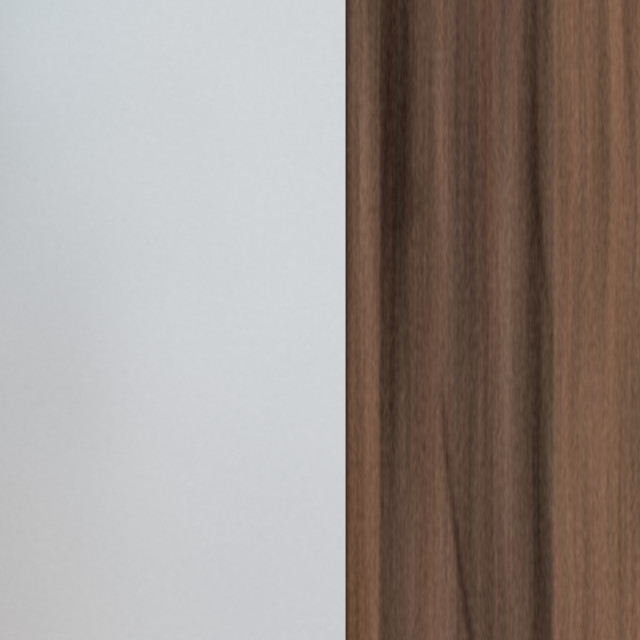
A Shadertoy shader for this texture:

```glsl
// A pale, softly lit panel beside vertical walnut boards.
// The panel is a sum of smooth gradients; the wood layers broad tone bands,
// stretched gradient noise for grain, curved dark veins and fine pores.

#define PANEL_EDGE 0.540
#define STRIP_EDGE 0.593
#define SEAM 0.865
#define GRAIN_AMOUNT 0.11
#define PORE_AMOUNT 0.075
#define PANEL_MOTTLE 0.010
#define PANEL_LIGHT vec3(0.825, 0.837, 0.848)
#define PANEL_SHADE vec3(0.715, 0.718, 0.725)
#define WOOD_DARK vec3(0.265, 0.195, 0.155)
#define WOOD_MID vec3(0.390, 0.300, 0.250)
#define WOOD_LIGHT vec3(0.485, 0.362, 0.287)

vec2 hashGradient(vec2 cell) {
    vec3 q = fract(cell.xyx * vec3(0.1031, 0.1030, 0.0973));
    q += dot(q, q.yzx + 33.33);
    return fract((q.xx + q.yz) * q.zy) * 2.0 - 1.0;
}

float gradientNoise(vec2 p) {
    vec2 i = floor(p), f = fract(p);
    vec2 u = f * f * f * (f * (f * 6.0 - 15.0) + 10.0);
    float a = dot(hashGradient(i), f);
    float b = dot(hashGradient(i + vec2(1, 0)), f - vec2(1, 0));
    float c = dot(hashGradient(i + vec2(0, 1)), f - vec2(0, 1));
    float d = dot(hashGradient(i + vec2(1, 1)), f - vec2(1, 1));
    return mix(mix(a, b, u.x), mix(c, d, u.x), u.y);
}

// Soft bump centred on zero
float bump(float d, float width) {
    return exp(-d * d / (width * width));
}

// Vertical streaks, from wide bands to narrow fibres
float woodGrain(vec2 p) {
    float sum = 0.0, gain = 1.0;
    vec2 scale = vec2(28.0, 0.9);
    for (int i = 0; i < 4; i++) {
        sum += gain * gradientNoise(p * scale + float(i) * 17.3);
        scale *= vec2(2.0, 1.7);
        gain *= 0.72;
    }
    return sum;
}

vec3 panelColor(vec2 p) {
    // Shade falls in from the left, deeper toward the bottom
    float reach = mix(0.23, 0.13, p.y);
    float shade = 0.62 * exp(-max(p.x, 0.0) / reach);
    shade += 0.22 * bump(p.x - 0.10, 0.10) * bump(p.y - 0.42, 0.22);
    shade += 0.24 * (1.0 - smoothstep(0.0, 0.55, p.y));
    shade -= 0.18 * bump(p.x - 0.03, 0.10) * smoothstep(0.65, 1.0, p.y);
    vec3 col = mix(PANEL_LIGHT, PANEL_SHADE, clamp(shade, 0.0, 1.0));

    // Warmer at the lower left, cooler at the upper left
    float left = 1.0 - smoothstep(0.0, 0.4, p.x);
    col += left * mix(vec3(0.012, 0.0, -0.006), vec3(-0.014, 0.004, 0.010), p.y);

    float mottle = gradientNoise(p * 85.0) + 0.7 * gradientNoise(p * 190.0);
    return col + PANEL_MOTTLE * mottle + 0.008 * gradientNoise(p * 6.0);
}

vec3 woodColor(vec2 p) {
    // Fibres drift gently sideways along their length
    float drift = 0.012 * gradientNoise(vec2(p.x * 4.0, p.y * 2.2));
    vec2 q = vec2(p.x + drift * smoothstep(STRIP_EDGE, 0.70, p.x), p.y);

    // Board tones
    float rightBoard = smoothstep(SEAM - 0.004, SEAM + 0.004, p.x);
    float strip = 1.0 - smoothstep(STRIP_EDGE - 0.003, STRIP_EDGE + 0.003, p.x);
    vec3 col = mix(WOOD_MID, WOOD_LIGHT, 0.88 * rightBoard + 0.22 * strip);
    col += vec3(0.035, 0.012, -0.012) * strip * (1.0 - p.y);
    col += vec3(0.035, 0.010, 0.0) * bump(q.x - 0.762, 0.014) * p.y;
    col += vec3(0.060, 0.035, 0.020) * bump(q.x - 0.672, 0.022) * (1.0 - 0.7 * p.y);
    col += vec3(0.045, 0.032, 0.020) * bump(q.x - 0.960, 0.012);

    // Dark heart beside the strip, with a faint knot
    float heart = 0.85 * bump(q.x - 0.632, 0.028) * smoothstep(0.05, 0.75, p.y);
    heart += 0.75 * bump(p.x - 0.602, 0.016) * (1.0 - strip);
    heart += 0.55 * bump(p.x - 0.638, 0.020) * bump(p.y - 0.69, 0.040);
    heart += 0.35 * bump(q.x - 0.580, 0.012) * p.y;

    // Darker wood against the seam, and a shadow at the far right top
    float seamShade = 0.65 * bump(q.x - 0.845, 0.020) * (1.0 - rightBoard);
    seamShade += 0.30 * bump(q.x - 0.985, 0.010) * smoothstep(0.3, 0.9, p.y);

    // Curved veins, each fading at its ends
    float lowPath = 0.690 + 0.045 * pow(max(0.40 - p.y, 0.0) / 0.40, 1.3);
    float lowVein = bump(p.x - lowPath, 0.0055) * (1.0 - smoothstep(0.28, 0.48, p.y));
    lowVein += 0.35 * bump(p.x - lowPath - 0.018, 0.022) * (1.0 - smoothstep(0.1, 0.5, p.y));
    float highPath = 0.860 - 0.030 * smoothstep(0.45, 0.80, p.y);
    float highVein = bump(p.x - highPath, 0.005) * bump(p.y - 0.58, 0.19);

    float dark = heart + seamShade + 0.70 * lowVein + 0.55 * highVein;
    col = mix(col, WOOD_DARK, clamp(dark, 0.0, 1.0));

    // Grain tints the wood; pores are short fine dashes
    float grain = woodGrain(q);
    col += GRAIN_AMOUNT * grain * vec3(1.0, 0.82, 0.70);
    col.r += 0.030 * gradientNoise(q * vec2(60.0, 1.5) + 41.0);
    float pores = gradientNoise(p * vec2(230.0, 75.0)) + 0.6 * gradientNoise(p * vec2(130.0, 38.0));
    col += PORE_AMOUNT * pores * vec3(0.8, 0.75, 0.7);

    // Narrow shadow where the wood meets the panel
    return col * (1.0 - 0.42 * bump(p.x - PANEL_EDGE, 0.0045));
}

void mainImage(out vec4 fragColor, in vec2 fragCoord) {
    vec2 p = fragCoord / iResolution.xy;
    float soft = max(0.0012, 0.75 / iResolution.x);
    float wood = smoothstep(PANEL_EDGE - soft, PANEL_EDGE + soft, p.x);
    fragColor = vec4(clamp(mix(panelColor(p), woodColor(p), wood), 0.0, 1.0), 1.0);
}
```
